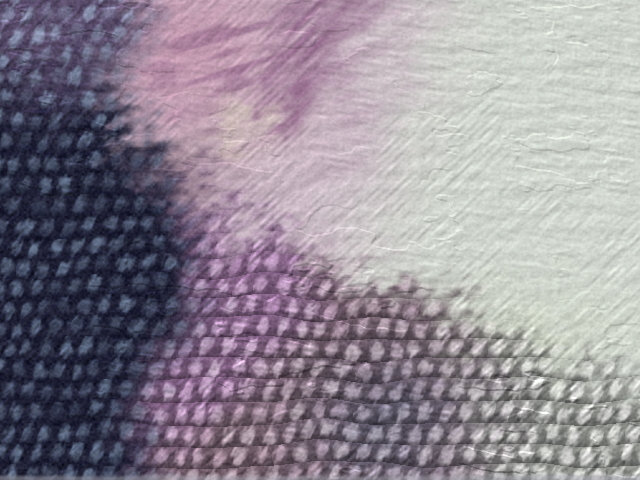
Reproduce this texture procedurally as a WebGL 2 fragment shader.

```glsl
#version 300 es
precision highp float;
// Thick oil paint on coarse woven canvas: navy and plum fading into cream.

#define ROWS 23.0          // weave rows over the height
#define COLUMNS 23.5       // weave columns per unit of height
#define EDGE_WARP 0.11     // raggedness of the colour borders
#define RELIEF 0.50        // strength of the lit brush marks
#define GRAIN 0.085        // fine pigment grain
#define LEDGE 0.22         // height of the flaked paint edges

uniform vec2 u_resolution;
out vec4 fragColor;

const vec3 CREAM = vec3(0.81, 0.835, 0.80);
const vec3 PALE_MAUVE = vec3(0.79, 0.73, 0.77);
const vec3 PINK = vec3(0.76, 0.59, 0.68);
const vec3 PLUM = vec3(0.56, 0.39, 0.53);
const vec3 PURPLE = vec3(0.59, 0.44, 0.60);
const vec3 MAUVE_BROWN = vec3(0.53, 0.43, 0.49);
const vec3 SLATE = vec3(0.39, 0.39, 0.47);
const vec3 WARM_GREY = vec3(0.66, 0.67, 0.65);
const vec3 NAVY = vec3(0.115, 0.12, 0.20);
const vec3 DUSK = vec3(0.35, 0.30, 0.42);
const vec3 BLUE_TUFT = vec3(0.43, 0.50, 0.60);

float hash(vec2 p) {
  return fract(sin(dot(p, vec2(127.1, 311.7))) * 43758.5453);
}

float noise(vec2 p) {
  vec2 i = floor(p), f = fract(p);
  f = f * f * (3.0 - 2.0 * f);
  return mix(mix(hash(i), hash(i + vec2(1, 0)), f.x),
             mix(hash(i + vec2(0, 1)), hash(i + vec2(1, 1)), f.x), f.y);
}

float fbm(vec2 p) {
  float sum = 0.0, amp = 0.5;
  for (int i = 0; i < 4; i++) {
    sum += amp * noise(p);
    p = mat2(1.6, 1.2, -1.2, 1.6) * p + 7.3;
    amp *= 0.5;
  }
  return sum;
}

float blob(vec2 p, vec2 center, vec2 radius) {
  vec2 d = (p - center) / radius;
  return exp(-dot(d, d));
}

// Short bristle marks along a fixed angle.
float bristles(vec2 p, float angle, vec2 scale) {
  float c = cos(angle), s = sin(angle);
  return noise(mat2(c, -s, s, c) * p * scale);
}

// Paint height: bristle marks in patches, lumps and broken ledges.
float paintHeight(vec2 p) {
  float patches = smoothstep(0.35, 0.65, noise(p * 7.0));
  float marks = mix(bristles(p, 0.75, vec2(26.0, 150.0)),
                    bristles(p, -0.15, vec2(22.0, 130.0)), patches);
  float ledge = smoothstep(0.46, 0.485, fbm(p * vec2(10.0, 24.0)));
  ledge *= smoothstep(0.42, 0.7, noise(p * 11.0 + 3.0));
  return 0.5 * fbm(p * vec2(20.0, 34.0)) + 0.27 * marks
       + 0.3 * fbm(p * vec2(60.0, 80.0)) + LEDGE * ledge;
}

// Oval thread bumps in staggered cells: coverage, random value, vertical offset.
vec3 weave(vec2 p) {
  vec2 g = p * vec2(COLUMNS, ROWS) + 0.5 * vec2(noise(p * 9.0), noise(p * 9.0 + 40.0));
  g.x += 0.5 * mod(floor(g.y), 2.0);
  vec2 id = floor(g), f = fract(g) - 0.5;
  f += 0.16 * (vec2(hash(id), hash(id + 19.0)) - 0.5);
  f.x -= 0.25 * f.y;
  float fray = bristles(p, 1.1, vec2(55.0, 170.0)) + 0.7 * noise(p * 110.0) - 0.85;
  float d = length(f * vec2(1.15, 0.9)) + 0.24 * fray;
  return vec3(smoothstep(0.52, 0.14, d), hash(id + 5.0), f.y);
}

void main() {
  vec2 p = gl_FragCoord.xy / u_resolution.y;
  vec2 wobble = vec2(fbm(p * 12.0), fbm(p * 12.0 + 31.0)) - 0.47;
  float torn = bristles(p, 0.6, vec2(18.0, 65.0)) + noise(p * vec2(45.0, 80.0)) - 1.0;
  vec2 q = p + EDGE_WARP * wobble + 0.045 * torn;

  // Region masks
  float darkEdge = 0.30 + 0.10 * blob(q, vec2(q.x, 0.44), vec2(1.0, 0.18))
                 - 0.05 * blob(q, vec2(q.x, 0.80), vec2(1.0, 0.10));
  float dark = smoothstep(0.09, -0.09, q.x - darkEdge);
  float lower = smoothstep(-0.06, 0.10, 0.60 - 0.43 * (q.x - 0.4) - q.y);

  // Pale upper field with pink and plum strokes
  vec3 color = mix(CREAM, PALE_MAUVE, smoothstep(0.17, -0.17, q.x - 0.78 - 0.24 * (q.y - 0.5)));
  color = mix(color, PINK, 0.9 * blob(q, vec2(0.40, 0.90), vec2(0.21, 0.24)));
  float rise = clamp((q.y - 0.69) / 0.31, 0.0, 1.0);
  float stroke = abs(q.x - mix(0.56, 0.69, rise)) / mix(0.04, 0.14, rise);
  float streaks = bristles(p, 0.8, vec2(10.0, 70.0));
  color = mix(color, PLUM, (0.25 + 0.7 * streaks) * smoothstep(1.3, 0.2, stroke) * smoothstep(0.0, 0.35, rise));
  float pinkArea = blob(p, vec2(0.5, 0.88), vec2(0.25, 0.2));
  color = mix(color, PLUM, 0.6 * pinkArea * smoothstep(0.5, 0.85, bristles(p, 0.3, vec2(14.0, 55.0))));
  color = mix(color, vec3(0.81, 0.75, 0.72), 0.8 * blob(q, vec2(0.495, 0.73), vec2(0.07, 0.05)));
  color = mix(color, MAUVE_BROWN, 0.7 * blob(q, vec2(0.37, 0.62), vec2(0.09, 0.08)));

  // Lower field from purple to grey
  vec3 ground = mix(PURPLE, MAUVE_BROWN, smoothstep(0.56, 0.76, q.x + 1.1 * max(0.33 - q.y, 0.0)));
  ground = mix(ground, WARM_GREY, smoothstep(0.84, 1.12, q.x));
  ground = mix(ground, SLATE, 0.8 * blob(q, vec2(0.80, 0.12), vec2(0.17, 0.15)));
  color = mix(color, ground, lower);
  color = mix(color, vec3(0.79, 0.82, 0.74), 0.5 * blob(q, vec2(1.1, 0.31), vec2(0.18, 0.08)));

  // Dark left field, dusky toward the top
  color = mix(color, mix(NAVY, DUSK, smoothstep(0.68, 0.95, q.y)), dark);

  // Woven bumps, lit from above
  vec3 bump = weave(p);
  float covered = lower * (1.0 - dark) * mix(0.55, 1.0, smoothstep(0.55, 0.3, p.y));
  color *= 1.0 + covered * (0.52 * bump.x - 0.27 + 0.28 * bump.z);
  color = mix(color, vec3(0.77, 0.76, 0.77), covered * bump.x * (0.18 + 0.36 * bump.y));
  color = mix(color, BLUE_TUFT + 0.18 * smoothstep(0.7, 1.0, p.y),
              dark * bump.x * (0.28 + 0.45 * bump.y + 0.3 * bump.z));
  color += 0.014 * (1.0 - covered) * sin(6.2832 * (ROWS * p.y + wobble.x));

  // Light on the paint and grain
  float slope = paintHeight(p) - paintHeight(p + vec2(-0.003, 0.004));
  color *= 1.0 + RELIEF * slope * mix(1.0, 2.2, max(dark, lower));
  float grain = noise(p * 190.0) + 0.6 * noise(p * 290.0 + 9.0) - 0.8;
  color += GRAIN * grain * mix(0.6, 1.0, max(dark, lower));
  color = mix(color, vec3(0.66, 0.66, 0.70), 0.5 * smoothstep(0.014, 0.004, p.y + 0.01 * wobble.y));
  fragColor = vec4(clamp(color, 0.0, 1.0), 1.0);
}
```
